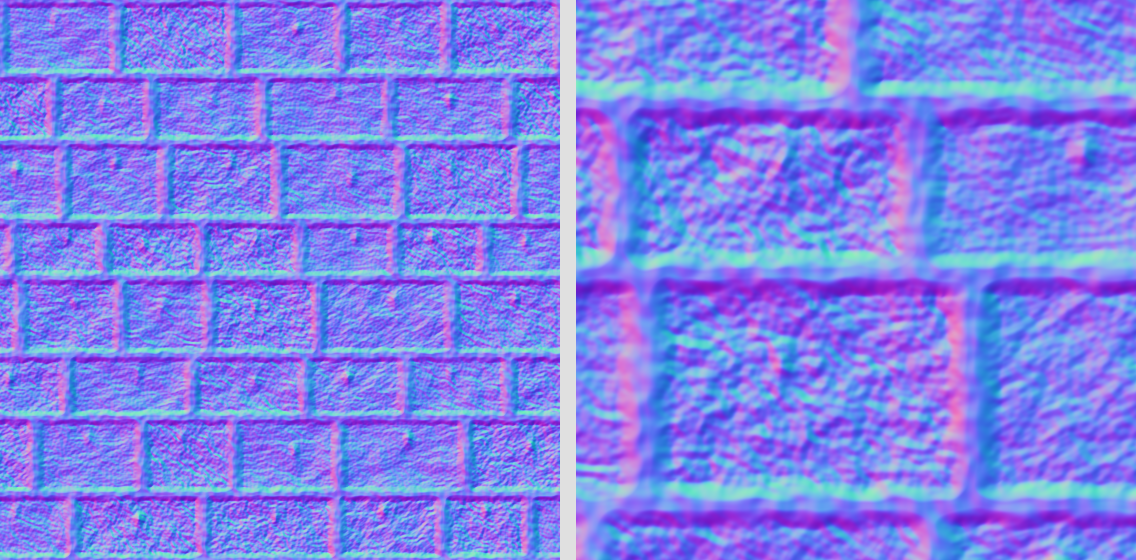
Left: the whole. Right: its middle third, enlarged.
Give the GLSL for this texture map, as a Shadertoy shader.

```glsl
// Tangent-space normal map of a coursed stone wall with chiselled, pitted blocks.

const float TAU = 6.28319;
const int COURSES = 8;

// Heights of the bed joints, bottom to top
const float BED[9] = float[9](0.0, 0.118, 0.254, 0.366, 0.504, 0.605, 0.746, 0.865, 1.0);

// Per course: first joint, width sway, sway phase, block count
const vec4 BOND[8] = vec4[8](
    vec4(0.167, 0.038, 2.3, 5.0), vec4(0.035, 0.030, 0.3, 5.0),
    vec4(0.129, 0.020, 1.6, 5.0), vec4(0.001, 0.036, 0.1, 5.0),
    vec4(0.030, 0.010, 3.8, 6.0), vec4(0.111, 0.017, 3.9, 5.0),
    vec4(0.089, 0.023, 4.0, 5.0), vec4(0.008, 0.008, 2.0, 5.0));

struct Block { vec2 center; vec2 halfSize; vec2 id; };

vec2 hash2(vec2 p) {
    vec3 h = fract(p.xyx * vec3(0.1031, 0.1030, 0.0973));
    h += dot(h, h.yzx + 33.33);
    return fract((h.xx + h.yz) * h.zy);
}

float cornerSlope(vec2 cell, vec2 corner, vec2 f) {
    float angle = TAU * hash2(cell + corner).x;
    return dot(vec2(cos(angle), sin(angle)), f - corner);
}

float gradientNoise(vec2 p) {
    vec2 cell = floor(p), f = p - cell;
    vec2 u = f * f * f * (f * (f * 6.0 - 15.0) + 10.0);
    float low = mix(cornerSlope(cell, vec2(0, 0), f), cornerSlope(cell, vec2(1, 0), f), u.x);
    float high = mix(cornerSlope(cell, vec2(0, 1), f), cornerSlope(cell, vec2(1, 1), f), u.x);
    return 1.4 * mix(low, high, u.y);
}

float roundedBox(vec2 p, vec2 halfSize, float radius) {
    vec2 q = abs(p) - halfSize + radius;
    return length(max(q, 0.0)) + min(max(q.x, q.y), 0.0) - radius;
}

float jointX(vec4 bond, float k) {
    return bond.x + k / bond.w + bond.y * cos(TAU * (k - bond.z) / bond.w);
}

// Finds the block whose cell holds p
Block findBlock(vec2 p) {
    int course = 0;
    for (int i = 1; i < COURSES; i++) course += int(p.y >= BED[i]);
    vec4 bond = BOND[course];
    float index = -1.0;
    for (float k = 0.0; k < 7.0; k++) {
        if (jointX(bond, k) <= p.x) index = k;
    }
    vec2 low = vec2(jointX(bond, index), BED[course]);
    vec2 high = vec2(jointX(bond, index + 1.0), BED[course + 1]);
    vec2 id = vec2(mod(index, bond.w), float(course));
    return Block(0.5 * (low + high), 0.5 * (high - low), id);
}

// Chiselled grain, with direction, stretch and roughness set by the block
float stoneGrain(vec2 p, vec2 id) {
    vec2 style = hash2(id + 11.0), cut = hash2(id + 37.0);
    float angle = mix(-0.8, 0.8, cut.x) * (1.0 - 0.8 * style.x * style.x);
    float c = cos(angle), s = sin(angle);
    vec2 q = mat2(c, -s, s, c) * p + 3.0 * style + 2.0;
    float stretch = mix(1.15, 3.0, style.x * style.x * style.x);
    float rough = mix(1.15, 0.8, style.x);

    float lumps = gradientNoise(q * vec2(34.0, 42.0));
    float grain = gradientNoise(q * vec2(108.0 / stretch, 108.0) + 0.6 * lumps);
    float grit = gradientNoise(q * vec2(155.0, 180.0) + 40.0);
    float strokes = sin(TAU * 58.0 * q.y + 5.0 * lumps) * smoothstep(0.5, 1.0, cut.y);
    return rough * (0.0038 * lumps + 0.0020 * grain + 0.0011 * grit) + 0.0005 * strokes;
}

// Small upright lifting hole above the block's middle
float liftingPit(vec2 p, vec2 halfSize, vec2 id) {
    vec2 jitter = hash2(id + 71.0);
    vec2 spot = vec2(0.04 * (jitter.x - 0.5), halfSize.y * mix(0.1, 0.5, jitter.y));
    vec2 q = (p - spot) / vec2(0.007, 0.012);
    return mix(0.004, 0.009, hash2(id + 93.0).x) * exp(-dot(q, q));
}

float wallHeight(vec2 p) {
    Block block = findBlock(p);
    vec2 local = p - block.center;

    // Ragged outline; the upright sides slope more gently than the beds
    vec2 wobble = vec2(gradientNoise(p * 55.0), gradientNoise(p * 55.0 + 90.0));
    vec2 squash = vec2(0.75, 1.0);
    vec2 halfSize = block.halfSize * squash - vec2(0.0035, 0.0045);
    float edge = roundedBox((local + 0.0026 * wobble) * squash, halfSize, 0.009);
    float face = 1.0 - smoothstep(-0.010, 0.002, edge);
    float crown = 0.0025 * (1.0 - smoothstep(-0.035, 0.0, edge));

    float swell = 0.006 * gradientNoise(p * 15.0 + 7.0);
    float mortar = 0.0020 * gradientNoise(p * 85.0 + 20.0);
    float stone = 0.0080 + crown + stoneGrain(local, block.id)
                - liftingPit(local, block.halfSize, block.id);
    return swell + mix(mortar, stone, face);
}

void mainImage(out vec4 fragColor, in vec2 fragCoord) {
    vec2 uv = fragCoord / iResolution.xy;
    vec2 e = vec2(0.0009, 0.0);

    // Central differences give the slope of the relief
    vec2 slope = vec2(wallHeight(uv + e.xy) - wallHeight(uv - e.xy),
                      wallHeight(uv + e.yx) - wallHeight(uv - e.yx)) / (2.0 * e.x);

    // Green points down the wall; blue is held just below full
    vec3 normal = normalize(vec3(-slope.x, slope.y, 1.0));
    fragColor = vec4(0.5 + vec3(0.5, 0.5, 0.47) * normal, 1.0);
}
```
